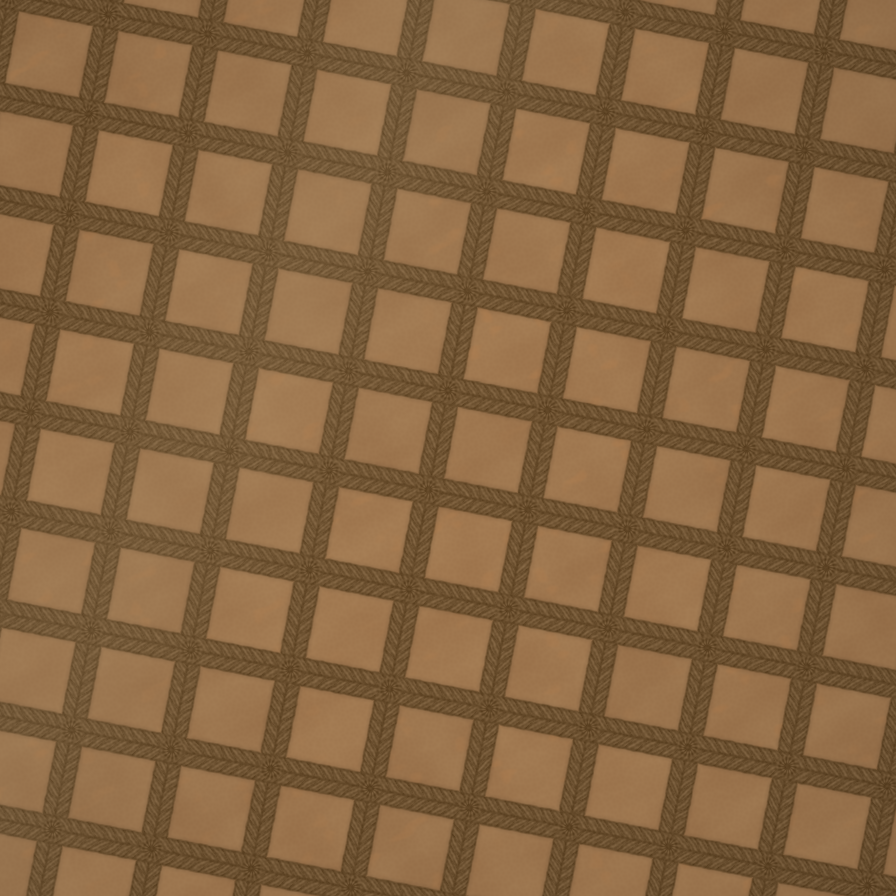
A three.js fragment shader for this pattern:

```glsl
// Tan leather tiles in a tilted square lattice of dark braided bands under a soft sheen.
varying vec2 vUv;

const float PI = 3.14159265;
const float TILT = 0.193;                       // clockwise, radians
const float PITCH = 0.1131;                     // lattice step
const vec2 TILE_CENTER = vec2(0.4336, 0.5195);  // centre of one tile
const vec2 HALF_BAND = vec2(0.130, 0.141);      // upright and level bands, in steps
const float EDGE = 0.014;                       // edge softness, in steps
const float LEAVES = 9.0;                       // braid leaves per step
const float SLANT = 1.05;                       // lean of the leaves
const float KNOT_RADIUS = 0.125;
const vec3 TAN_DEEP = vec3(0.585, 0.425, 0.275);
const vec3 TAN_PALE = vec3(0.650, 0.500, 0.340);
const vec3 SCUFF = vec3(0.700, 0.490, 0.300);
const vec3 BRAID_DARK = vec3(0.315, 0.215, 0.095);
const vec3 BRAID_PALE = vec3(0.530, 0.415, 0.280);
const vec3 SHEEN = vec3(0.660, 0.570, 0.430);

vec2 hash2(vec2 p) {
  vec2 s = vec2(dot(p, vec2(127.1, 311.7)), dot(p, vec2(269.5, 183.3)));
  return fract(sin(s) * 43758.55);
}

// Distance to the nearest scattered point.
float cellular(vec2 p) {
  vec2 base = floor(p);
  float nearest = 2.0;
  for (int j = -1; j <= 1; j++) {
    for (int i = -1; i <= 1; i++) {
      vec2 cell = base + vec2(float(i), float(j));
      nearest = min(nearest, length(cell + hash2(cell) - p));
    }
  }
  return nearest;
}

// Layered sines, about -1 to 1.
float waves(vec2 p) {
  float sum = sin(p.x * 1.3 + 1.7 * sin(p.y * 0.9));
  sum += 0.6 * sin(p.y * 2.1 + 1.3 * sin(p.x * 1.7 + 2.0));
  sum += 0.4 * sin(p.x * 3.7 - p.y * 2.9 + sin(p.y * 4.3));
  return sum * 0.5;
}

// Two rows of slanted leaves; across runs from -1 to 1 over the band.
float braid(float along, float across, float wobble) {
  float a = abs(across);
  float phase = along * LEAVES + 0.5 * step(0.0, across) + SLANT * a + wobble;
  float leaf = sqrt(abs(sin(PI * phase)));
  float fibre = 0.5 + 0.5 * sin(2.0 * PI * (2.0 * phase + 0.7 * a));
  float body = smoothstep(0.0, 0.18, a) * (1.0 - smoothstep(0.72, 1.0, a));
  return mix(0.22, 0.12 + 0.42 * leaf + 0.28 * fibre, 0.25 + 0.75 * body);
}

// Rosette of rays and rings where bands cross.
float knot(vec2 p) {
  float r = length(p) / KNOT_RADIUS;
  float rays = 0.5 + 0.5 * sin(14.0 * atan(p.y, p.x + 1e-5) + 5.0 * r);
  float rings = 0.5 + 0.5 * cos(15.0 * r);
  return 0.20 + 0.34 * rays * smoothstep(0.1, 0.5, r) + 0.20 * rings;
}

vec3 leather(vec2 q) {
  vec2 id = floor(q + 0.5);
  vec2 seed = hash2(id);
  float grain = cellular(q * 24.0) - 0.5;
  float mottle = waves(q * 4.0 + seed * 20.0);
  vec3 color = mix(TAN_DEEP, TAN_PALE, clamp(0.5 + 0.22 * mottle + 0.22 * grain, 0.0, 1.0));
  color *= 0.985 + 0.03 * seed.x;
  // Faint worn blotches, stronger on some tiles.
  float blotch = smoothstep(0.45, 0.95, waves(q * 7.0 + seed.yx * 31.0));
  return mix(color, SCUFF, 0.35 * blotch * seed.y);
}

void main() {
  // Lattice space: tile centres on whole numbers, bands between them.
  float c = cos(TILT);
  float s = sin(TILT);
  vec2 p = vUv - TILE_CENTER;
  vec2 q = vec2(c * p.x - s * p.y, s * p.x + c * p.y) / PITCH;
  vec2 offset = fract(q) - 0.5;

  // Band mask with a slightly ragged border.
  float ragged = 0.004 * waves(q * 26.0);
  vec2 inside = HALF_BAND + ragged - abs(offset);
  vec2 band = smoothstep(-EDGE, EDGE, inside);
  float cover = max(band.x, band.y);

  // Braids, with the level one on top and a knot at each crossing.
  float wobble = 0.16 * waves(q * 9.0);
  float upright = braid(-q.y, offset.x / HALF_BAND.x, wobble);
  float level = braid(q.x, offset.y / HALF_BAND.y, wobble);
  float thread = mix(upright, level, band.y);
  float crossing = 1.0 - smoothstep(0.7, 1.1, length(offset) / KNOT_RADIUS);
  thread = mix(thread, knot(offset), crossing);
  thread += 0.28 * (cellular(q * 30.0 + 7.0) - 0.5);
  vec3 braidColor = mix(BRAID_DARK, BRAID_PALE, clamp(thread, 0.0, 1.0));

  // Tile shaded softly against the raised bands.
  float rim = smoothstep(0.0, 0.05, -max(inside.x, inside.y));
  vec3 color = mix(leather(q) * mix(0.94, 1.0, rim), braidColor, cover);

  // Slanting sheen and gentle falloff toward the corners.
  float streak = dot(vUv - vec2(0.22, 0.52), normalize(vec2(0.72, -0.43)));
  float sheen = exp(-streak * streak / 0.022);
  color = mix(color, SHEEN, 0.13 * sheen);
  vec2 fromMiddle = vUv - vec2(0.43, 0.52);
  color *= 1.02 - 0.16 * dot(fromMiddle, fromMiddle);
  gl_FragColor = vec4(color, 1.0);
}
```
